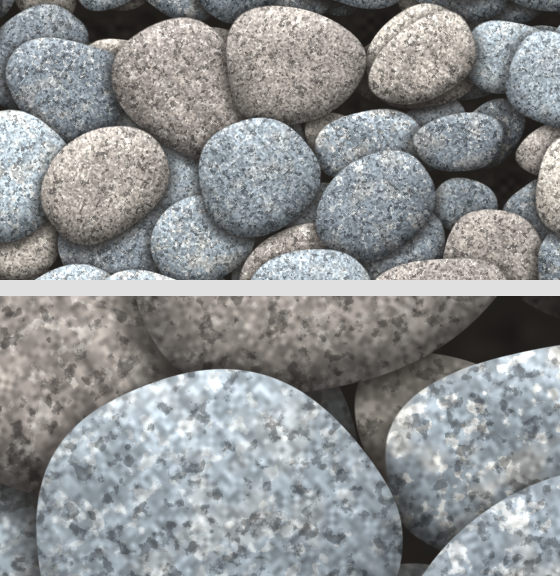
Top, the full canvas; bottom, a detail of the centre.
Reproduce this texture procedurally as a WebGL 2 fragment shader.

```glsl
#version 300 es
precision highp float;
// Heap of smooth river pebbles in slate, pale grey, tan and brown, lit from above.
uniform vec2 u_resolution;
out vec4 fragColor;

const vec3 SLATE = vec3(0.49, 0.525, 0.555);
const vec3 PALE = vec3(0.70, 0.75, 0.78);
const vec3 BROWN = vec3(0.58, 0.55, 0.53);
const vec3 TAN = vec3(0.86, 0.83, 0.78);
const vec3 CHALK = vec3(0.90, 0.89, 0.86);
const vec3 GAP = vec3(0.13, 0.12, 0.11);
const vec3 LIGHT = vec3(-0.12, 0.60, 0.79);

float hash(vec2 p) {
  vec3 v = fract(p.xyx * 0.1031);
  v += dot(v, v.yzx + 33.33);
  return fract((v.x + v.y) * v.z);
}

float noise(vec2 p) {
  vec2 cell = floor(p), t = fract(p);
  t = t * t * (3.0 - 2.0 * t);
  float low = mix(hash(cell), hash(cell + vec2(1, 0)), t.x);
  float high = mix(hash(cell + vec2(0, 1)), hash(cell + vec2(1, 1)), t.x);
  return mix(low, high, t.y);
}

float fbm(vec2 p) {
  float sum = 0.0, weight = 0.5;
  for (int i = 0; i < 4; i++) {
    sum += weight * noise(p);
    p = mat2(1.6, 1.2, -1.2, 1.6) * p + 7.3;
    weight *= 0.5;
  }
  return sum / 0.9375;
}

mat2 rotation(float angle) {
  float c = cos(angle), s = sin(angle);
  return mat2(c, s, -s, c);
}

// Rounded egg profile: 0 at the centre, 1 on the outline.
float profile(vec2 q, vec2 radii, float seed) {
  vec2 n = q / radii;
  n.y *= 1.0 + (seed - 0.5) * 0.5 * clamp(n.x, -1.5, 1.5);
  vec2 powered = pow(abs(n) + 1e-4, vec2(2.25));
  float f = pow(powered.x + powered.y, 1.0 / 2.25);
  float angle = atan(n.y, n.x);
  float wobble = sin(3.0 * angle + seed * 40.0) + 0.4 * sin(5.0 * angle + seed * 90.0);
  return f * (1.0 + 0.028 * wobble);
}

// Mineral surface: mottling, stains, streaks, pale flecks and fine grain.
vec3 mineral(vec2 q, vec2 id) {
  float tone = hash(id + 3.1), warm = step(0.60, hash(id + 8.7));
  float flecked = hash(id + 14.2), streaked = step(0.55, hash(id + 21.9));
  vec2 p = q + 20.0 * vec2(tone, flecked);
  vec3 color = mix(mix(SLATE, PALE, tone), mix(BROWN, TAN, tone), warm);
  color *= 0.87 + 0.26 * fbm(p * 11.0);
  float stain = smoothstep(0.54, 0.70, fbm(p * 15.0 + 4.0));
  color = mix(color, TAN * 0.93, stain * (0.12 + 0.38 * flecked));
  vec2 along = rotation(tone * 3.0) * p;
  color *= 1.0 + streaked * 0.24 * (noise(along * vec2(9.0, 80.0)) - 0.5);
  float fleck = smoothstep(0.56, 0.72, fbm(along * 75.0));
  color = mix(color, CHALK, fleck * mix(0.25, 0.70, flecked));
  float pit = smoothstep(0.56, 0.74, fbm(along * 80.0 + 31.0));
  color *= 1.0 - 0.32 * pit;
  return color * (0.78 + 0.44 * noise(along * 150.0 + 11.0));
}

// Dome shading with a pale worn edge and a soft wet sheen.
vec3 shade(vec3 albedo, vec2 outward, float f, float gloss) {
  float slope = pow(min(f, 1.0), 3.0);
  vec3 normal = normalize(vec3(outward * slope, 1.05 - 0.5 * slope));
  float diffuse = max(dot(normal, normalize(LIGHT)), 0.0);
  float sheen = pow(diffuse, 12.0);
  float rim = smoothstep(0.78, 0.95, f) * smoothstep(-0.3, 0.6, outward.y);
  return albedo * (0.46 + 0.74 * diffuse) + vec3(0.97, 0.98, 0.98) * (gloss * sheen + 0.08 * rim);
}

// Paints one staggered layer of stones over the colour below it.
vec3 paintLayer(vec3 below, vec2 uv, float size, float layer, float exposure, float skip) {
  vec3 color = below;
  float pixel = 1.0 / u_resolution.y;
  vec2 grid = uv / size + layer * vec2(3.37, 5.61);
  for (int j = 1; j >= -1; j--) {
    float row = floor(grid.y) + float(j);
    float stagger = 0.5 * mod(row, 2.0);
    for (int i = -1; i <= 1; i++) {
      float column = floor(grid.x - stagger) + float(i);
      vec2 id = vec2(column, row) + layer * 47.0;
      if (hash(id + 61.3) < skip) continue;
      vec2 jitter = 0.34 * (vec2(hash(id), hash(id + 5.3)) - 0.5);
      vec2 p = (grid - vec2(column + 0.5 + stagger, row + 0.5) - jitter) * size;
      float seed = hash(id + 11.7);
      float radius = size * mix(0.45, 0.62, hash(id + 17.4));
      vec2 radii = radius * vec2(1.0, mix(0.64, 0.96, hash(id + 29.6)));
      mat2 turn = rotation(1.7 * (hash(id + 37.8) - 0.5));
      vec2 q = turn * p;
      float f = profile(q, radii, seed);
      float dist = (f - 1.0) * radii.y;

      // Contact shadow falls slightly downward.
      float shadowDist = (profile(turn * (p + vec2(0.0, 0.014)), radii, seed) - 1.0) * radii.y;
      color = mix(GAP, color, mix(0.15, 1.0, smoothstep(-0.022, 0.042, shadowDist)));

      if (dist < pixel) {
        vec2 outward = normalize(transpose(turn) * (q / (radii * radii)) + 1e-5);
        vec3 stone = shade(mineral(q, id), outward, f, 0.10 * hash(id + 43.2));
        color = mix(color, stone * exposure, smoothstep(pixel, -pixel, dist));
      }
    }
  }
  return color;
}

void main() {
  vec2 uv = gl_FragCoord.xy / u_resolution.y;
  vec3 color = GAP * (0.7 + 0.6 * noise(uv * 40.0));
  color = paintLayer(color, uv, 0.27, 1.0, 0.78, 0.0);
  color = paintLayer(color, uv, 0.34, 2.0, 0.96, 0.08);
  color = paintLayer(color, uv, 0.45, 3.0, 1.03, 0.08);
  fragColor = vec4(clamp(color, 0.0, 1.0), 1.0);
}
```
